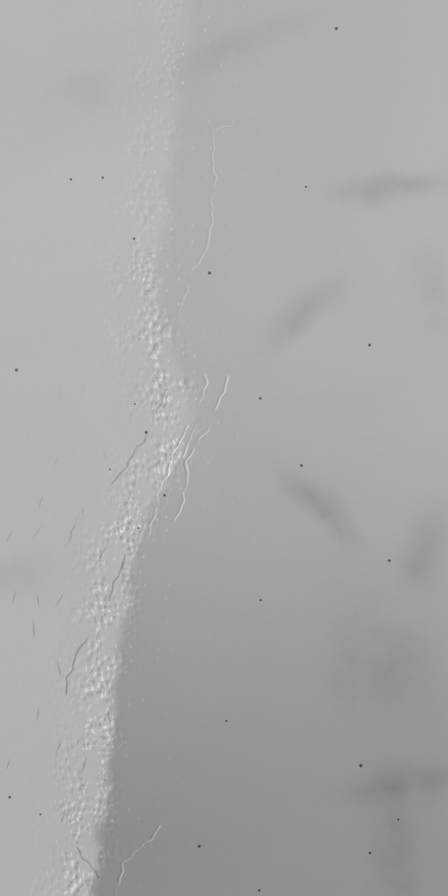
Reproduce this texture procedurally as a Shadertoy shader.

```glsl
// A pale grey lacquered sheet: a bright reflection on the left ends in a flecked,
// wandering edge, beside a darker smudged side. Cellular noise is embossed into
// broken flecks; bent segments form hairline creases; hashed cells scatter dust.

float hash(vec2 p) {
    p = fract(p * vec2(0.1031, 0.1137));
    p += dot(p, p.yx + 33.33);
    return fract((p.x + p.y) * p.x * 17.3);
}

vec2 hash2(vec2 p) {
    return vec2(hash(p + 3.7), hash(p + 71.3));
}

// Distance to the nearest scattered cell point
float cellular(vec2 p) {
    vec2 cell = floor(p), f = p - cell;
    float nearest = 2.0;
    for (int j = -1; j <= 1; j++)
        for (int i = -1; i <= 1; i++) {
            vec2 o = vec2(i, j);
            nearest = min(nearest, length(o + hash2(cell + o) - f));
        }
    return nearest;
}

// Layered, rotated sines, roughly -1 to 1
float sineCloud(vec2 p) {
    float sum = 0.0, amp = 0.5;
    for (int i = 0; i < 5; i++) {
        p = mat2(0.8, 0.6, -0.6, 0.8) * p * 1.8 + 1.7;
        p += 0.5 * sin(p.yx);
        sum += amp * sin(p.x) * cos(p.y);
        amp *= 0.6;
    }
    return sum;
}

// Soft tilted ellipse
float smudge(vec2 p, vec2 centre, vec2 radii, float angle) {
    float c = cos(angle), s = sin(angle);
    vec2 q = mat2(c, -s, s, c) * (p - centre) / radii;
    return exp(-dot(q, q));
}

// Kinked hairline from a to b, bowed sideways by bend
float strand(vec2 p, vec2 a, vec2 b, float bend, float width) {
    vec2 ab = b - a;
    float len = length(ab);
    float t = clamp(dot(p - a, ab) / (len * len), 0.0, 1.0);
    float along = t * len;
    float kinks = 0.004 * sin(along * 70.0) + 0.002 * sin(along * 190.0 + a.x * 40.0);
    float bow = (bend + kinks) * sin(3.1416 * t);
    vec2 side = vec2(-ab.y, ab.x) / len;
    return 1.0 - smoothstep(0.0, width, length(p - a - ab * t - side * bow));
}

float paleCreases(vec2 p, float w) {
    float upper = strand(p, vec2(0.56, 1.75), vec2(0.475, 1.71), 0.01, w);
    upper = max(upper, strand(p, vec2(0.475, 1.71), vec2(0.465, 1.45), 0.008, w));
    upper = max(upper, strand(p, vec2(0.465, 1.45), vec2(0.40, 1.29), -0.01, w));
    float lower = strand(p, vec2(0.455, 1.26), vec2(0.41, 0.98), 0.022, w);
    lower = max(lower, strand(p, vec2(0.51, 1.16), vec2(0.415, 0.97), 0.012, w));
    lower = max(lower, strand(p, vec2(0.415, 0.97), vec2(0.39, 0.84), 0.014, w));
    lower = max(lower, strand(p, vec2(0.42, 1.05), vec2(0.33, 0.78), -0.012, w));
    lower = max(lower, strand(p, vec2(0.357, 0.155), vec2(0.275, 0.075), 0.006, w));
    lower = max(lower, strand(p, vec2(0.275, 0.075), vec2(0.26, 0.0), 0.0, w));
    return max(lower, 0.4 * upper);
}

float darkCreases(vec2 p, float w) {
    float d = 0.8 * strand(p, vec2(0.37, 1.13), vec2(0.25, 0.92), 0.012, w);
    d = max(d, 0.6 * strand(p, vec2(0.19, 0.89), vec2(0.145, 0.78), 0.005, w));
    d = max(d, strand(p, vec2(0.28, 0.76), vec2(0.17, 0.54), 0.01, w));
    d = max(d, strand(p, vec2(0.17, 0.54), vec2(0.148, 0.45), -0.004, w));
    return max(d, 0.8 * strand(p, vec2(0.14, 0.13), vec2(0.22, 0.04), 0.008, w));
}

// Sparse marks, one per chosen cell; stretch makes short upright scratches
float scatter(vec2 p, float count, float chance, float radius, float stretch, float px) {
    vec2 cell = floor(p * count);
    vec2 q = p - (cell + 0.25 + 0.5 * hash2(cell)) / count;
    q.x -= q.y * (hash(cell + 9.1) - 0.3) * step(2.0, stretch);
    float r = radius * (0.5 + hash(cell + 5.3));
    float mark = 1.0 - smoothstep(0.3 * r, r + 0.7 * px, length(q / vec2(1.0, stretch)));
    return mark * step(hash(cell + 21.9), chance);
}

void mainImage(out vec4 fragColor, in vec2 fragCoord) {
    float px = 1.0 / iResolution.x;
    vec2 p = fragCoord * px;   // width 1, height 2
    float cloud = sineCloud(p * 3.0);
    float wisps = sineCloud(p * 9.0 + 4.0);

    // Wandering border of the reflection
    float border = 0.21 + 0.105 * p.y + 0.1 * exp(-pow((p.y - 1.05) / 0.19, 2.0));
    float side = p.x - border + 0.014 * sineCloud(p * vec2(30.0, 18.0));
    float soft = mix(0.018, 0.03, smoothstep(1.2, 1.9, p.y));
    float shaded = smoothstep(-soft, soft, side);

    // Broad light on both sides
    float bright = 0.705 + 0.01 * sin(p.y * 2.2 + 4.6) + 0.01 * cloud;
    float dim = mix(0.55, 0.68, smoothstep(-0.1, 1.35, p.y)) + 0.03 * (p.x - 0.4) + 0.008 * cloud;
    float shade = mix(bright, dim, shaded);

    // Wispy smudges
    vec2 w = p + 0.03 * vec2(cloud, sineCloud(p * 5.0 + 8.0)) + 0.012 * wisps;
    float stain = smudge(w, vec2(0.88, 1.585), vec2(0.12, 0.03), 0.0)
        + 0.7 * smudge(w, vec2(0.68, 1.30), vec2(0.10, 0.035), 0.75)
        + smudge(w, vec2(0.71, 0.86), vec2(0.10, 0.03), -0.6)
        + 0.7 * smudge(w, vec2(0.96, 0.78), vec2(0.05, 0.09), -0.3)
        + 0.7 * smudge(w, vec2(0.84, 0.54), vec2(0.09, 0.15), 0.2)
        + 0.9 * smudge(w, vec2(0.91, 0.26), vec2(0.11, 0.03), 0.2)
        + 0.8 * smudge(w, vec2(0.88, 0.10), vec2(0.04, 0.14), 0.1)
        + 0.5 * smudge(w, vec2(0.97, 1.34), vec2(0.04, 0.10), 0.2)
        + 0.4 * smudge(w, vec2(0.55, 1.90), vec2(0.16, 0.03), 0.45)
        + 0.4 * smudge(w, vec2(0.17, 1.80), vec2(0.08, 0.05), 0.3)
        + 0.5 * smudge(w, vec2(0.03, 0.71), vec2(0.08, 0.05), 0.0);
    shade -= 0.06 * stain * (0.9 + 0.7 * wisps);

    // Broken embossed flecks hugging the border
    vec2 q = p * vec2(85.0, 58.0) + 1.2 * vec2(wisps, cloud);
    float relief = cellular(q + vec2(0.4, -0.25)) - cellular(q);
    float flecks = smoothstep(0.14, 0.42, relief) - 0.75 * smoothstep(0.14, 0.42, -relief);
    float band = exp(-pow((side + 0.03) / (side > -0.03 ? 0.045 : 0.07), 2.0));
    band *= mix(0.25, 1.0, smoothstep(1.6, 1.1, p.y));
    band *= smoothstep(-0.5, 0.4, sineCloud(p * vec2(26.0, 17.0) + 2.0));
    shade += band * (0.13 * flecks + 0.008);

    // Broken creases with a lit side and a shadow side
    float hair = 0.002 + 0.8 * px;
    float gaps = smoothstep(-0.45, 0.15, sineCloud(p * 16.0 + 5.0));
    shade += gaps * (0.13 * paleCreases(p, hair) - 0.05 * paleCreases(p + vec2(0.005, 0.002), hair));
    shade -= 0.13 * gaps * darkCreases(p, hair);

    // Scratches, dust and fine grain
    float leftSide = (1.0 - shaded) * smoothstep(1.4, 0.3, p.y);
    shade -= 0.10 * scatter(p, 19.0, 0.2, 0.0018, 7.0, px) * leftSide;
    shade -= 0.32 * scatter(p + 0.37, 14.0, 0.07, 0.0028, 1.0, px);
    shade += 0.08 * scatter(p + 0.11, 34.0, 0.3, 0.002, 1.5, px) * exp(-abs(side) * 10.0);
    shade += 0.008 * (cellular(p * 90.0) - 0.5);

    fragColor = vec4(vec3(clamp(shade, 0.0, 1.0)), 1.0);
}
```
